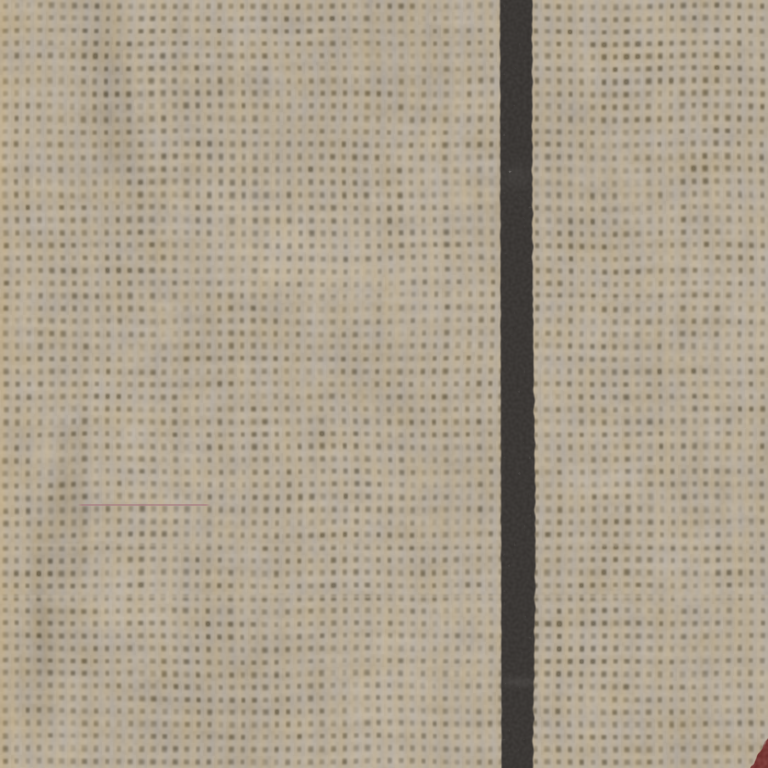
Give the GLSL for this texture, as a WebGL 2 fragment shader.

```glsl
#version 300 es
precision highp float;
uniform vec2 u_resolution;
out vec4 fragColor;

const vec3 LINEN = vec3(0.728, 0.682, 0.607);
const vec3 GAP = vec3(0.475, 0.435, 0.355);
const vec3 INK = vec3(0.235, 0.222, 0.212);
const vec3 PINK = vec3(0.66, 0.48, 0.51);
const vec3 RED = vec3(0.47, 0.22, 0.21);
const vec2 THREADS = vec2(68.0, 61.0);

float hash(vec2 p) {
  vec3 q = fract(vec3(p.xyx) * 0.1031);
  q += dot(q, q.yzx + 33.33);
  return fract((q.x + q.y) * q.z);
}

vec2 gradientAt(vec2 cell) {
  float angle = 6.2832 * hash(cell);
  return vec2(cos(angle), sin(angle));
}

float gradientNoise(vec2 p) {
  vec2 i = floor(p), f = fract(p);
  vec2 w = f * f * f * (f * (f * 6.0 - 15.0) + 10.0);
  vec2 e = vec2(0.0, 1.0);
  float low = mix(dot(gradientAt(i), f), dot(gradientAt(i + e.yx), f - e.yx), w.x);
  float high = mix(dot(gradientAt(i + e.xy), f - e.xy), dot(gradientAt(i + e.yy), f - e.yy), w.x);
  return mix(low, high, w.y);
}

float fbm(vec2 p) {
  float sum = 0.0, amplitude = 0.6;
  for (int i = 0; i < 4; i++) {
    sum += amplitude * gradientNoise(p);
    p = p * 2.03 + 17.3;
    amplitude *= 0.5;
  }
  return sum;
}

float band(float x, float low, float high, float blur) {
  return smoothstep(low - blur, low + blur, x) * (1.0 - smoothstep(high - blur, high + blur, x));
}

float blob(vec2 p, vec2 center, vec2 radius) {
  vec2 d = (p - center) / radius;
  return exp(-dot(d, d));
}

// Openings between crossing threads, uneven in size and depth
float weaveGap(vec2 p) {
  vec2 cell = floor(p), f = fract(p) - 0.5;
  vec2 size = 0.19 + 0.07 * vec2(hash(vec2(cell.x, 3.0)), hash(vec2(7.0, cell.y)));
  size += 0.04 * (hash(cell + 41.0) - 0.5);
  vec2 d = f / size;
  return exp(-dot(d * d, d * d) * 0.35 - dot(d, d) * 0.5) * mix(0.5, 1.0, hash(cell + 11.0));
}

vec3 cloth(vec2 uv) {
  vec2 bend = vec2(gradientNoise(uv * vec2(4.0, 7.0)), gradientNoise(uv * vec2(7.0, 4.0) + 31.0));
  vec2 p = (uv + 0.004 * bend) * THREADS;
  vec2 cell = floor(p);

  // Each thread varies in tone along its length
  float weft = gradientNoise(vec2(uv.x * 7.0, p.y * 0.9)) + gradientNoise(p * vec2(0.3, 1.8) + 9.0);
  float warp = gradientNoise(vec2(p.x * 0.9, uv.y * 6.0) + 50.0);
  float openness = 0.85 + 0.7 * fbm(uv * 6.0 + 4.0) - 0.35 * weft - 0.4 * warp;
  vec3 color = LINEN + 0.024 * weft + 0.022 * warp;
  color = mix(color, GAP, clamp(weaveGap(p) * openness, 0.0, 1.0));
  color -= 0.018 * (0.5 + 0.5 * cos(6.2832 * p.x)) * hash(cell);

  // Warm and cool fringes beside the openings
  float fringe = sin(6.2832 * p.x + 2.0 * gradientNoise(uv * 5.0));
  color += vec3(0.010, 0.002, -0.014) * fringe;
  color += vec3(0.015, 0.003, -0.030) * gradientNoise(p * 0.45 + 80.0);

  // Broad stains and pale worn patches
  color += 0.045 * fbm(uv * vec2(5.0, 4.0) + 12.0);
  float stain = blob(uv, vec2(0.15, 0.86), vec2(0.025, 0.12));
  stain += blob(uv, vec2(0.095, 0.38), vec2(0.022, 0.10));
  stain += blob(uv, vec2(0.055, 0.19), vec2(0.018, 0.11));
  color -= 0.055 * stain * (0.8 + fbm(uv * 22.0));
  float worn = blob(uv, vec2(0.19, 0.90), vec2(0.03, 0.10));
  worn += blob(uv, vec2(0.17, 0.20), vec2(0.05, 0.05));
  worn += blob(uv, vec2(0.39, 0.66), vec2(0.07, 0.05));
  color += 0.028 * worn;

  // Thick pale weft threads
  float slub = band(uv.y, 0.608, 0.613, 0.002) * smoothstep(0.25, 0.5, uv.x);
  slub += band(uv.y, 0.221, 0.225, 0.002) + 0.7 * band(uv.y, 0.288, 0.292, 0.002);
  color = mix(color, LINEN + 0.015, 0.55 * min(slub, 1.0));
  return color + vec3(0.025, 0.008, -0.025) * exp(-uv.x * 60.0);
}

vec3 inkTone(vec2 uv) {
  float speck = smoothstep(0.42, 0.65, gradientNoise(uv * 150.0));
  float wear = blob(uv, vec2(0.677, 0.112), vec2(0.025, 0.006));
  wear += 0.6 * blob(uv, vec2(0.673, 0.77), vec2(0.02, 0.015));
  return INK + 0.03 * gradientNoise(uv * 210.0) + speck * (0.05 + 0.2 * wear) + 0.05 * wear;
}

void main() {
  vec2 uv = gl_FragCoord.xy / u_resolution;
  float pixel = 1.0 / u_resolution.y;
  vec3 color = cloth(uv);

  // Vertical ink stripe with a ragged right edge
  float left = 0.651 + 0.002 * (1.0 - uv.y) + 0.0012 * gradientNoise(vec2(uv.y * 60.0, 2.0));
  float right = 0.693 + 0.004 * blob(uv, vec2(uv.x, 0.30), vec2(1.0, 0.25));
  right += 0.0025 * gradientNoise(vec2(uv.y * 70.0, 8.0));
  float stripe = band(uv.x, left, right, max(pixel, 0.0018));
  color = mix(color, inkTone(uv), stripe);

  // Thin pink thread
  float thread = band(uv.y, 0.3415, 0.3435, max(0.5 * pixel, 0.0008)) * band(uv.x, 0.104, 0.271, 0.004);
  color = mix(color, PINK, 0.75 * thread);

  // Red curve entering the lower right corner
  float edge = uv.x - 0.977 - 0.6 * uv.y + 0.004 * gradientNoise(uv * 130.0);
  color = mix(color, RED + 0.08 * gradientNoise(uv * 160.0), smoothstep(-0.002, 0.002, edge));

  color += 0.012 * gradientNoise(uv * 190.0);
  fragColor = vec4(clamp(color, 0.0, 1.0), 1.0);
}
```
